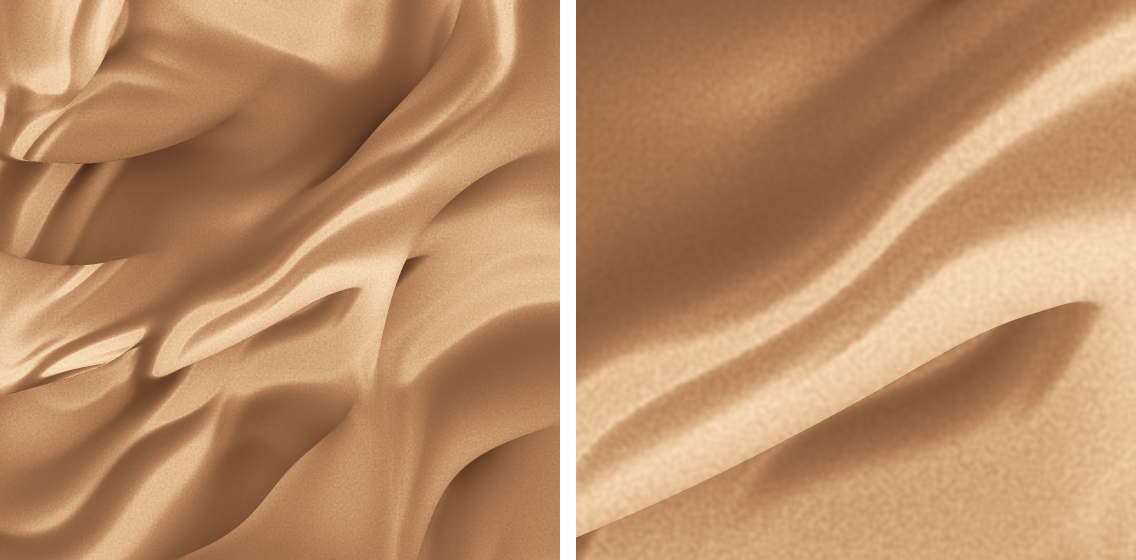
Left, the full canvas; right, a detail of the centre.
This texture is drawn by a Shadertoy shader. Its source:

```glsl
// Draped golden-beige satin: sweeping soft folds, crisp rolled lips and a fine weave.

#define FOLD_PIVOT vec2(-0.12, 1.22) // point the folds sweep around
#define FOLD_SCALE vec2(1.7, 3.3)    // folds along and across the sweep
#define SWIRL 0.42                   // how far the folds meander
#define LIP_COUNT 9                  // overlapping cloth edges
#define LIP_SHADOW 2.0               // depth of the shadow under a lip
#define BASE_TONE 3.72               // mean position on the colour ramp
#define SLOPE_CONTRAST 1.42          // shading from the slope of the cloth
#define SHEEN 0.95                   // strength of the satin highlight
#define GRAIN 0.72                   // strength of the weave
#define SAMPLES 2                    // smoothing samples per pixel side

vec2 hashGradient(vec2 cell) {
    vec3 q = fract(cell.xyx * vec3(0.1031, 0.1030, 0.0973));
    q += dot(q, q.yzx + 33.33);
    return fract((q.xx + q.yz) * q.zy) * 2.0 - 1.0;
}

float gradientNoise(vec2 p) {
    vec2 cell = floor(p), f = p - cell;
    vec2 w = f * f * f * (f * (f * 6.0 - 15.0) + 10.0);
    vec2 x = vec2(1.0, 0.0);
    float a = dot(hashGradient(cell), f);
    float b = dot(hashGradient(cell + x.xy), f - x.xy);
    float c = dot(hashGradient(cell + x.yx), f - x.yx);
    float d = dot(hashGradient(cell + x.xx), f - x.xx);
    return mix(mix(a, b, w.x), mix(c, d, w.x), w.y);
}

// Matrix that expresses a vector in axes turned by the given angle
mat2 turnedAxes(float angle) {
    float c = cos(angle), s = sin(angle);
    return mat2(c, -s, s, c);
}

float roundedCrest(vec2 u) {
    float n = gradientNoise(u);
    return -sqrt(n * n + 0.0025);
}

// Height of the cloth: broad waves plus rounded crests, swept around the pivot
float clothHeight(vec2 p) {
    p += SWIRL * vec2(gradientNoise(p * 2.3 + 3.7), gradientNoise(p * 2.3 + 17.2));
    vec2 arm = p - FOLD_PIVOT;
    vec2 u = vec2(0.85 * atan(arm.y, arm.x), length(arm)) * FOLD_SCALE;
    return gradientNoise(u + 41.3) + 0.6 * roundedCrest(u * 1.3 + 9.4)
         + 0.16 * roundedCrest(u * 2.3 + 23.8);
}

// One rolled edge; returns its shading and slides the cloth above it along the edge
float clothLip(int index, float pixel, inout vec2 p) {
    float id = float(index);
    vec2 center = fract(vec2(0.755, 0.570) * (id + 1.0));
    vec2 arm = center - FOLD_PIVOT;
    float angle = atan(arm.y, arm.x) + 1.5708 + 0.4 * sin(2.4 * id);
    if (index % 3 == 1) angle += 3.14159;
    float reach = 0.36 + 0.12 * sin(id * 3.1);
    float bend = 1.5 * sin(id * 1.7 + 1.0);

    mat2 axes = turnedAxes(angle);
    vec2 q = axes * (p - center);
    q.y += bend * q.x * q.x + 0.08 * gradientNoise(p * 3.0 + id * 7.3);

    // The edge is crisp in its middle and melts into the cloth at both ends
    float strength = 1.0 - smoothstep(0.2 * reach, reach, abs(q.x));
    float softness = mix(0.03, 0.3 * pixel, smoothstep(0.0, 0.6, strength));
    float upper = smoothstep(-softness, softness, q.y);
    float height = max(q.y, 0.0);
    float roll = height / 0.03 * exp(1.0 - height / 0.03);
    float shadow = exp(min(q.y, 0.0) / 0.07);

    vec2 slide = vec2(0.2, -0.1) * strength * upper * exp(-height / 0.16);
    p += slide * axes;
    return strength * mix(-LIP_SHADOW * shadow, 0.85 * roll, upper);
}

// Tone of the draped cloth, as a position on the colour ramp
float clothTone(vec2 p, float pixel) {
    float tone = BASE_TONE;

    // Lips, front to back
    for (int i = 0; i < LIP_COUNT; i++) tone += clothLip(i, pixel, p);

    // Slope toward the light, softly limited, with a sheen where it faces us
    vec2 light = normalize(vec2(-0.55, 0.85));
    float probe = 0.003;
    float slope = (clothHeight(p - light * probe) - clothHeight(p + light * probe)) / (2.0 * probe);
    slope /= 2.5;
    slope /= sqrt(1.0 + 0.4 * slope * slope);
    float facing = (slope - 0.75) / 0.3;
    tone += SLOPE_CONTRAST * slope + SHEEN * exp(-facing * facing);

    // Slow drift of light
    return tone + 1.7 * gradientNoise(p * 1.6 + 27.5);
}

// Satin colours from deep shadow to highlight
vec3 satinColor(float tone) {
    vec3 ramp[8] = vec3[8](
        vec3(0.28, 0.17, 0.10), vec3(0.43, 0.27, 0.17),
        vec3(0.56, 0.38, 0.25), vec3(0.66, 0.46, 0.31),
        vec3(0.75, 0.55, 0.39), vec3(0.84, 0.67, 0.50),
        vec3(0.92, 0.78, 0.62), vec3(0.98, 0.88, 0.75));
    tone = clamp(tone, 0.0, 6.999);
    int lower = int(tone);
    return mix(ramp[lower], ramp[lower + 1], fract(tone));
}

void mainImage(out vec4 fragColor, in vec2 fragCoord) {
    float pixel = 1.0 / iResolution.y;
    vec2 canvas = fragCoord * pixel;
    vec2 grainCell = canvas * 250.0;
    float weave = gradientNoise(grainCell) + 0.35 * gradientNoise(grainCell * 0.6 + 5.3);

    // Average a small grid of samples to smooth the lips
    vec3 color = vec3(0.0);
    for (int i = 0; i < SAMPLES * SAMPLES; i++) {
        vec2 offset = (vec2(i % SAMPLES, i / SAMPLES) + 0.5) / float(SAMPLES) - 0.5;
        float tone = clothTone(canvas + offset * pixel, pixel);
        color += satinColor(tone + GRAIN * weave * smoothstep(0.5, 4.5, tone));
    }
    fragColor = vec4(color / float(SAMPLES * SAMPLES), 1.0);
}
```
